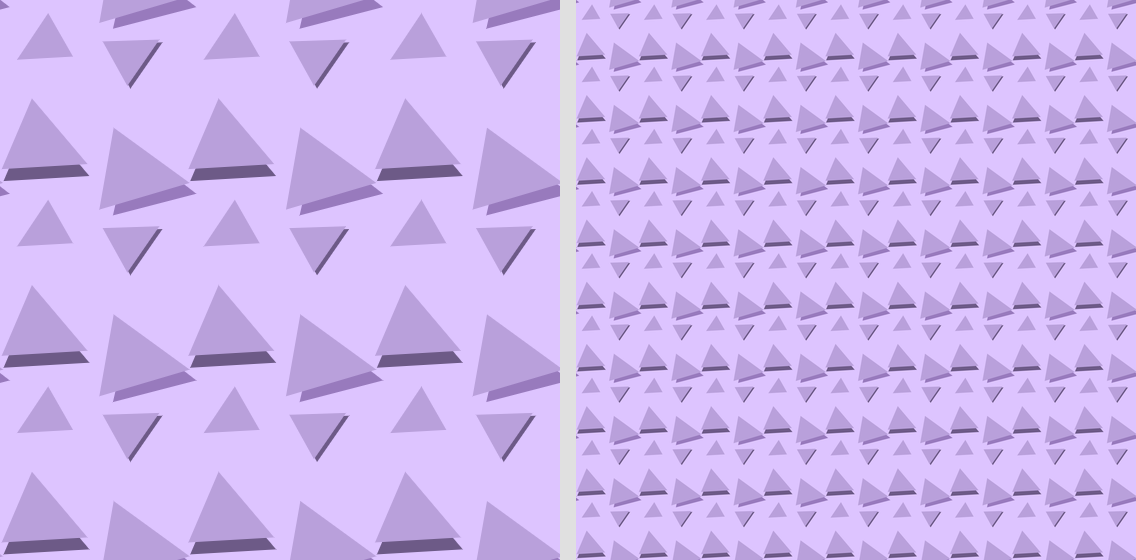
Left: one tile. Right: repeated 3 by 3.
Give the GLSL for this pattern, as a three.js fragment shader.

```glsl
// Lilac triangles, four to a tile, three of them casting flat offset shadows.
// Each triangle is the intersection of three half planes, measured in tile
// units (origin lower left) and wrapped around its centre so the tile repeats.

varying vec2 vUv;

const float REPEATS = 3.0;

const vec3 BACKGROUND  = vec3(0.867, 0.769, 1.000);
const vec3 FACE        = vec3(0.725, 0.627, 0.859);
const vec3 DARK_SHADOW = vec3(0.427, 0.353, 0.529);
const vec3 MID_SHADOW  = vec3(0.596, 0.478, 0.741);

// Signed distance to the line a-b, positive on its left side
float lineDistance(vec2 p, vec2 a, vec2 b) {
  vec2 along = normalize(b - a);
  return dot(p - a, vec2(-along.y, along.x));
}

// Distance to a triangle with corners in clockwise order, negative inside
float triangleDistance(vec2 p, vec2 a, vec2 b, vec2 c) {
  return max(lineDistance(p, a, b), max(lineDistance(p, b, c), lineDistance(p, c, a)));
}

// Paints a wrapped, smooth-edged triangle over the base colour
vec3 paintTriangle(vec3 base, vec3 ink, vec2 p, vec2 a, vec2 b, vec2 c, float edge) {
  vec2 centre = (a + b + c) / 3.0;
  vec2 wrapped = fract(p - centre + 0.5) - 0.5 + centre;
  float coverage = clamp(0.5 - triangleDistance(wrapped, a, b, c) / edge, 0.0, 1.0);
  return mix(base, ink, coverage);
}

// Paints a triangle above a shifted copy of itself
vec3 paintRaised(vec3 base, vec3 shade, vec2 shift, vec2 p, vec2 a, vec2 b, vec2 c, float edge) {
  vec3 shaded = paintTriangle(base, shade, p - shift, a, b, c, edge);
  return paintTriangle(shaded, FACE, p, a, b, c, edge);
}

void main() {
  vec2 p = vUv * REPEATS;
  float edge = max(fwidth(p.x), fwidth(p.y));
  vec3 color = BACKGROUND;

  // Small flat triangle, upper left
  color = paintTriangle(color, FACE, p,
    vec2(0.258, 0.930), vec2(0.391, 0.697), vec2(0.091, 0.680), edge);

  // Small inverted triangle, upper right
  color = paintRaised(color, DARK_SHADOW, vec2(0.0165, -0.015), p,
    vec2(0.550, 0.778), vec2(0.854, 0.788), vec2(0.682, 0.540), edge);

  // Large upright triangle, lower left
  color = paintRaised(color, DARK_SHADOW, vec2(0.010, -0.064), p,
    vec2(0.171, 0.473), vec2(0.469, 0.121), vec2(0.009, 0.094), edge);

  // Large tilted triangle across the tile corner, with a skewed shadow
  color = paintTriangle(color, MID_SHADOW, p,
    vec2(0.695, 0.238), vec2(1.052, -0.038), vec2(0.605, -0.154), edge);
  color = paintTriangle(color, FACE, p,
    vec2(0.609, 0.316), vec2(1.016, 0.020), vec2(0.532, -0.123), edge);

  gl_FragColor = vec4(color, 1.0);
}
```
